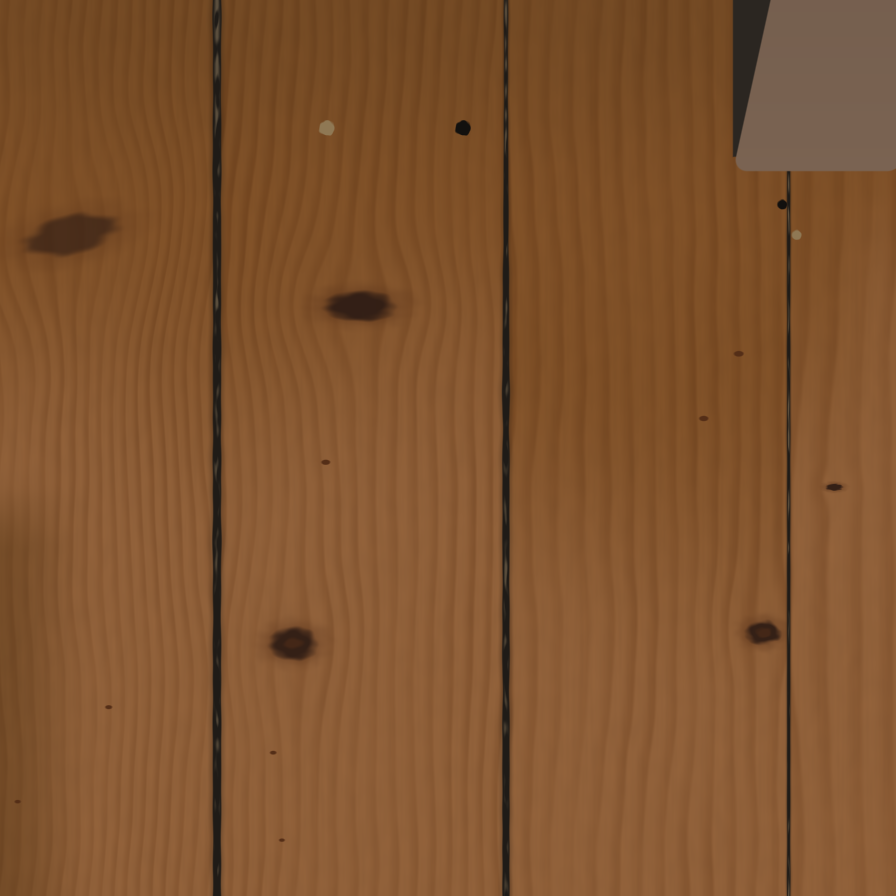
Reproduce this texture procedurally as a WebGL 2 fragment shader.

```glsl
#version 300 es
precision highp float;
// Knotty pine floorboards with dark seams, nails and the corner of a grey metal panel.
uniform vec2 u_resolution;
out vec4 fragColor;

const float PITCH = 0.319;
const vec3 PALE_PINE = vec3(0.565, 0.378, 0.226);
const vec3 WARM_PINE = vec3(0.500, 0.316, 0.154);
const vec3 DEEP_PINE = vec3(0.420, 0.270, 0.130);
const vec3 KNOT_RIM = vec3(0.33, 0.18, 0.09);
const vec3 KNOT_CORE = vec3(0.18, 0.11, 0.08);
const vec3 SEAM_DARK = vec3(0.12, 0.105, 0.09);
const vec3 SEAM_DUST = vec3(0.36, 0.31, 0.24);
const vec3 NAIL_PALE = vec3(0.56, 0.47, 0.33);
const vec3 PANEL = vec3(0.475, 0.385, 0.318);
const vec3 PANEL_SIDE = vec3(0.17, 0.15, 0.13);

vec2 hash2(vec2 p) {
  vec2 h = vec2(dot(p, vec2(127.1, 311.7)), dot(p, vec2(269.5, 183.3)));
  return fract(sin(h) * 43758.55);
}

float corner(vec2 cell, vec2 offset, vec2 f) {
  return dot(hash2(cell + offset) * 2.0 - 1.0, f - offset);
}

float gradientNoise(vec2 p) {
  vec2 c = floor(p), f = fract(p);
  vec2 w = f * f * f * (f * (f * 6.0 - 15.0) + 10.0);
  vec2 e = vec2(1.0, 0.0);
  return mix(mix(corner(c, e.yy, f), corner(c, e.xy, f), w.x),
             mix(corner(c, e.yx, f), corner(c, e.xx, f), w.x), w.y);
}

float seamX(float k) {
  return 0.2422 + PITCH * k + 0.0035 * sin(k * 1.5708);
}

// Offset from a knot, divided by its size; row 0 is the upper row.
vec2 knotOffset(vec2 p, float board, float row, out float radius) {
  float k = board - 1.0;
  float across = mix(0.5 - 0.34 * step(3.0, board), 0.267 + 0.633 * k, row);
  float height = mix(0.738 - 0.072 * board - 0.0073 * board * board, 0.282 + 0.012 * k, row);
  bool present = row < 0.5 ? board != 2.0 : board == 1.0 || board == 2.0;
  radius = mix(0.055 - 0.015 * board, 0.027 - 0.007 * k, row);
  vec2 d = p - vec2(seamX(k) + across * PITCH, height);
  d.y -= d.x * 0.18 * (1.0 - min(board, 1.0));
  return present ? d / (radius * vec2(1.0, mix(0.42, 0.68, row))) : vec2(50.0);
}

float growthRings(vec2 p, float board) {
  vec2 seed = vec2(board * 17.3, board * 5.1);
  float x = p.x + 0.035 * gradientNoise(p * vec2(4.0, 2.4) + seed)
                + 0.006 * gradientNoise(p * vec2(13.0, 10.0) + seed);
  for (int row = 0; row < 2; row++) {
    float radius;
    vec2 d = knotOffset(p, board, float(row), radius);
    x -= 0.65 * d.x * radius * exp(-0.22 * d.x * d.x - 0.05 * d.y * d.y);
  }
  float ring = fract(x * (64.0 - 12.0 * board));
  float line = smoothstep(0.25, 0.82, ring) * (1.0 - smoothstep(0.82, 1.0, ring));
  return line * (0.65 + 0.7 * gradientNoise(vec2(x * 14.0, p.y * 3.0) + seed));
}

vec3 pine(vec2 p, float board) {
  float lift = board == 2.0 ? 0.16 : 0.0;
  float haze = 0.12 * gradientNoise(p * 3.0 + board * 9.0);
  vec3 tone = mix(PALE_PINE, WARM_PINE, smoothstep(0.38, 0.78, p.y + lift + haze));
  float corners = smoothstep(0.11, 0.0, p.x) * smoothstep(0.48, 0.38, p.y);
  tone = mix(tone, DEEP_PINE, max(corners * 0.7, 0.55 * smoothstep(0.75, 1.0, p.y)));
  tone = mix(tone, PALE_PINE, 0.6 * smoothstep(0.91, 1.0, p.x) * smoothstep(0.85, 0.65, p.y));
  float fibre = gradientNoise(p * vec2(260.0, 9.0)) + gradientNoise(p * vec2(90.0, 40.0));
  return tone * (1.0 + 0.025 * fibre - vec3(0.10, 0.14, 0.20) * growthRings(p, board));
}

vec3 addKnot(vec3 color, vec2 p, float board, float row) {
  float radius;
  vec2 d = knotOffset(p, board, row, radius);
  float r = length(d) + 0.3 * gradientNoise(d * 1.8 + board * 7.0);
  float strength = board == 0.0 ? 0.6 : 0.92;
  color = mix(color, KNOT_RIM, 0.4 * strength * smoothstep(1.9, 0.7, r));
  color = mix(color, KNOT_CORE, strength * smoothstep(1.1, 0.65, r));
  return mix(color, KNOT_RIM, 0.5 * row * smoothstep(0.5, 0.2, r));
}

vec3 addSpot(vec3 color, vec3 paint, vec2 d, float radius, float pixel) {
  float edge = length(d) + 0.3 * radius * gradientNoise(d * 160.0 + 3.0) - radius;
  return mix(color, paint, smoothstep(pixel, -pixel, edge));
}

vec3 addSeam(vec3 color, vec2 p, float k, float pixel) {
  float halfWidth = (0.0046 - 0.0007 * k * k) * (1.0 - 0.4 * k * (2.0 - k) * smoothstep(0.55, 0.9, p.y));
  halfWidth *= 1.0 + 0.35 * gradientNoise(vec2(k * 8.0, p.y * 24.0));
  float d = abs(p.x - seamX(k));
  float dust = gradientNoise(vec2(p.x * 180.0, p.y * 45.0)) + 0.3 * smoothstep(0.8, 1.0, p.y);
  vec3 fill = mix(SEAM_DARK, SEAM_DUST, smoothstep(0.0, 0.45, dust) * smoothstep(halfWidth, 0.0, d));
  color *= 1.0 - 0.15 * smoothstep(halfWidth * 2.5, halfWidth, d);
  return mix(color, fill, smoothstep(pixel, -pixel, d - halfWidth));
}

vec3 addPanel(vec3 color, vec2 p, float pixel) {
  float side = max(0.818 - p.x, 0.825 - p.y);
  color = mix(color, PANEL_SIDE, smoothstep(pixel, -pixel, side) * step(p.x, 0.9));
  vec2 q = abs(vec2(p.x - 0.22 * (p.y - 0.809), p.y) - vec2(0.912, 1.059)) - vec2(0.094, 0.25) + 0.016;
  float d = length(max(q, 0.0)) + min(max(q.x, q.y), 0.0) - 0.016;
  return mix(color, PANEL * (0.97 + 0.2 * (1.0 - p.y)), smoothstep(pixel, -pixel, d));
}

void main() {
  vec2 p = gl_FragCoord.xy / u_resolution;
  float pixel = 1.0 / min(u_resolution.x, u_resolution.y);
  float k = round((p.x - 0.2422) / PITCH);
  float board = k + step(seamX(k), p.x);
  vec3 color = pine(p, board);
  for (int row = 0; row < 2; row++) color = addKnot(color, p, board, float(row));
  // Small resin specks
  for (int i = 0; i < 7; i++) {
    vec2 h = hash2(vec2(float(i), 4.0));
    color = addSpot(color, KNOT_RIM, (p - h) * vec2(0.7, 1.2), 0.002 + 0.003 * h.y, pixel);
  }
  // Nail pairs: a pale head and a dark hole
  for (int i = 0; i < 4; i++) {
    float pair = float(i / 2), hole = float(i % 2);
    vec2 c = vec2(0.365 + 0.524 * pair, 0.857 - 0.119 * pair);
    c += hole * vec2(0.152 - 0.168 * pair, 0.034 * pair);
    color = addSpot(color, mix(NAIL_PALE, SEAM_DARK * 0.6, hole), p - c, 0.0085 - 0.003 * pair, pixel);
  }
  color = addSeam(color, p, k, pixel);
  fragColor = vec4(addPanel(color, p, pixel), 1.0);
}
```
